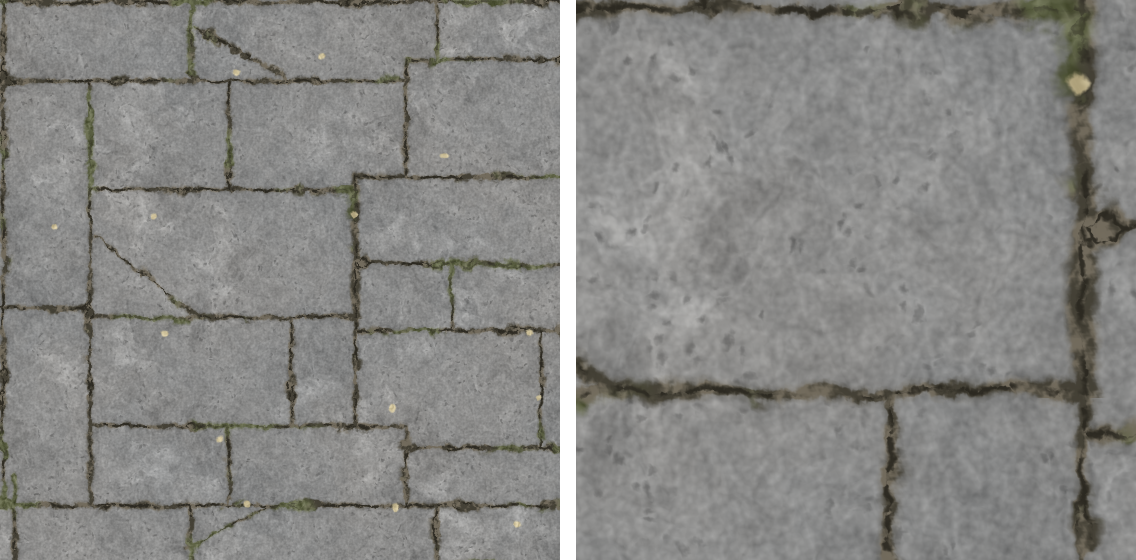
Left: the whole. Right: its middle third, enlarged.
Reproduce this texture procedurally as a three.js fragment shader.

```glsl
varying vec2 vUv;

vec2 hash2(vec2 c) {
  return fract(sin(vec2(dot(c, vec2(127.1, 311.7)), dot(c, vec2(269.5, 183.3)))) * 43758.5);
}

// Cellular noise: distance to the nearest scattered point
float cells(vec2 p) {
  vec2 id = floor(p), f = fract(p);
  float nearest = 2.0;
  for (int y = -1; y <= 1; y++)
    for (int x = -1; x <= 1; x++) {
      vec2 o = vec2(float(x), float(y));
      nearest = min(nearest, length(o + hash2(id + o) - f));
    }
  return nearest;
}

// Layered warped sines, roughly -1 to 1
float waves(vec2 p) {
  float sum = 0.0, amp = 0.5;
  for (int i = 0; i < 5; i++) {
    sum += amp * sin(p.x + 1.7 * sin(p.y));
    p = mat2(1.2, 1.6, -1.6, 1.2) * p + 2.3;
    amp *= 0.62;
  }
  return sum;
}

float segment(vec2 p, vec2 a, vec2 b) {
  vec2 ab = b - a;
  return length(p - a - ab * clamp(dot(p - a, ab) / dot(ab, ab), 0.0, 1.0));
}

float courseHeight(float i, float right) {
  return 0.097 + 0.18 * i - (0.04 + 0.04 * right) * sin(1.257 * i);
}

float breakX(float i) {
  return 0.70 + 0.08 * cos(1.257 * (i - 4.0));
}

// Distance to the joints between the slabs
float jointDistance(vec2 p) {
  float d = 1.0;
  for (int n = -1; n <= 5; n++) {
    float i = float(n);
    float low = courseHeight(i, 0.0), lowRight = courseHeight(i, 1.0);
    float high = courseHeight(i + 1.0, 0.0);
    float jog = breakX(i - 1.0), split = breakX(i);
    float start = (n < 1 || n > 3) ? 0.0 : 0.16;
    d = min(d, segment(p, vec2(start, low), vec2(jog, low)));
    d = min(d, segment(p, vec2(jog, lowRight), vec2(1.0, lowRight)));
    d = min(d, segment(p, vec2(jog, low), vec2(jog, lowRight + 0.0001)));
    d = min(d, segment(p, vec2(split, mix(low, lowRight, step(jog, split))), vec2(split, high)));
    float mid = 0.44 - 0.1 * cos(1.257 * (i - 4.0));
    if (n != 2) d = min(d, segment(p, vec2(mid, low), vec2(mid, high)));
  }
  // Upright slabs on the left and small slabs on the right
  d = min(d, segment(p, vec2(0.16, 0.1), vec2(0.16, 0.85)));
  d = min(d, segment(p, vec2(0.006, 0.1), vec2(0.006, 1.0)));
  d = min(d, segment(p, vec2(0.028, 0.0), vec2(0.024, 0.15)));
  d = min(d, segment(p, vec2(0.0, 0.45), vec2(0.16, 0.45)));
  d = min(d, segment(p, vec2(0.64, 0.53), vec2(1.0, 0.525)));
  d = min(d, segment(p, vec2(0.81, 0.41), vec2(0.805, 0.53)));
  return min(d, segment(p, vec2(0.965, 0.201), vec2(0.965, 0.41)));
}

float crackDistance(vec2 p) {
  float d = segment(p, vec2(0.17, 0.58), vec2(0.35, 0.435));
  d = min(d, segment(p, vec2(0.35, 0.95), vec2(0.52, 0.855)));
  return min(d, segment(p, vec2(0.33, 0.02), vec2(0.48, 0.097)));
}

void main() {
  vec2 p = vUv;
  vec2 wobble = vec2(waves(p * 32.0), waves(p.yx * 34.0 + 7.0));
  vec2 ragged = vec2(waves(p * 95.0 + 2.0), waves(p.yx * 105.0 + 5.0));
  vec2 q = p + 0.0028 * wobble + 0.0026 * ragged;
  float blotch = waves(p * 9.0 + 0.4 * wobble);
  float mottle = waves(p * 45.0 + 3.0);
  float grain = cells(p * vec2(120.0, 95.0) + wobble) - cells(p * vec2(105.0, 85.0) + 40.0 + wobble);
  float fine = cells(p * 190.0 + 5.0) - cells(p.yx * 210.0 + 60.0);

  // Weathered stone with pale worn and dark stained patches
  float joint = jointDistance(q);
  float tone = 0.557 + 0.016 * blotch + 0.024 * mottle + 0.02 * ragged.x + 0.06 * grain + 0.05 * fine;
  float worn = smoothstep(0.1, 0.8, waves(p * 14.0 + 4.0 + 0.5 * wobble));
  float stain = smoothstep(0.0, 0.8, waves(p * 17.0 + 21.0 + 0.6 * wobble));
  tone += worn * (0.045 + 0.05 * mottle) - stain * (0.035 + 0.03 * ragged.y);
  tone -= 0.035 * exp(-joint * 50.0);
  vec3 color = tone * vec3(1.0, 1.0, 0.993) + 0.004 * blotch * vec3(1.0, 0.0, -1.0);
  float pit = 1.0 - smoothstep(0.04, 0.26, cells(p * 62.0 + 0.4 * wobble + 0.2 * ragged));
  color *= 1.0 - 0.2 * pit * smoothstep(-0.2, 0.7, mottle + 0.4 * blotch);

  // Ragged band of dirt and moss, swollen here and there
  float clump = 1.0 - smoothstep(0.1, 0.32, cells(p * 13.0 + 0.3 * wobble));
  float crumbs = cells(p * 75.0 + 0.5 * ragged);
  float width = 0.0034 + 0.0022 * waves(p * 24.0) + 0.003 * (crumbs - 0.45) + 0.007 * clump;
  width += 0.004 * (1.0 - smoothstep(0.02, 0.03, abs(p.x - 0.635))) * step(abs(p.y - 0.55), 0.12);
  width = max(width, 0.001);
  float d = min(joint, crackDistance(q + 0.004 * wobble.yx) + 0.001);
  float moss = smoothstep(0.2, 0.75, waves(p * 13.0 + 9.0) + 0.3 * clump);
  float column = (1.0 - smoothstep(0.01, 0.02, abs(p.x - 0.16))) * smoothstep(0.62, 0.68, p.y);
  moss = max(moss, column * (1.0 - smoothstep(0.83, 0.85, p.y)));
  vec3 dirt = mix(vec3(0.25, 0.235, 0.19), vec3(0.44, 0.41, 0.35), smoothstep(-0.5, 0.6, ragged.x + grain));
  dirt = mix(dirt, vec3(0.37, 0.4, 0.26) + 0.18 * grain, 0.8 * moss);
  color = mix(color, dirt, 0.3 * (1.0 - smoothstep(width, width + 0.005, d)));
  color = mix(color, dirt, 0.9 * (1.0 - smoothstep(width * 0.6, width + 0.0016, d)));

  // Dark gap, broken by crumbs
  float gap = abs(d - 0.5 * clump * width);
  float core = 1.0 - smoothstep(0.0006, 0.0034, gap + 0.0025 * smoothstep(0.35, 0.7, crumbs));
  core *= smoothstep(-0.45, 0.1, mottle + 0.4 * wobble.x + 0.3 * ragged.y);
  color = mix(color, vec3(0.16, 0.15, 0.12), core * (0.9 - 0.5 * moss));

  // Scattered pale chips
  vec2 id = floor(p * 6.0), rnd = hash2(id + 31.0);
  vec2 chip = fract(p * 6.0) - 0.2 - 0.6 * rnd + 0.012 * ragged;
  float size = length(chip * (0.8 + 0.5 * rnd.yx)) + 0.008 * mottle;
  float present = step(0.64, hash2(id + 8.0).x);
  color = mix(color, vec3(0.8, 0.75, 0.6) + 0.15 * grain, present * (1.0 - smoothstep(0.022, 0.05, size)));

  gl_FragColor = vec4(color, 1.0);
}
```
